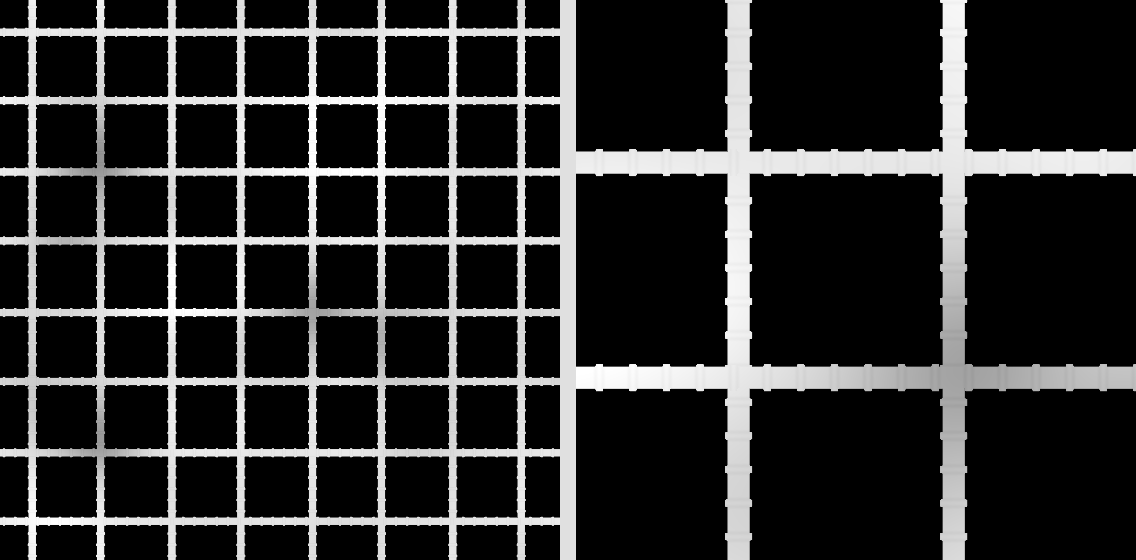
Left, the full canvas; right, a detail of the centre.
Write a WebGL 1 fragment shader that draws this pattern.

```glsl
precision highp float;
// Pale, unevenly shaded grid lines with small teeth along their edges, on black.

#define CELLS 8.0           // repeats across and down
#define LINE_OFFSET 0.453   // line position inside its cell
#define HALF_WIDTH 0.0066   // half thickness of a line
#define JITTER 0.0012       // uneven spacing of lines
#define TEETH 50.0          // teeth along the whole canvas
#define TOOTH_PHASE 0.36
#define TOOTH_LENGTH 0.11   // half length, as a share of the tooth spacing
#define TOOTH_HEIGHT 0.0015
#define BASE_TONE 0.875
#define MOTTLE 0.16         // strength of the soft shading
#define MOTTLE_CELLS 8.0
#define TAU 6.2831853

uniform vec2 u_resolution;

float hash(vec2 p) {
  vec3 q = fract(p.xyx * 0.1031);
  q += dot(q, q.yzx + 33.33);
  return fract((q.x + q.y) * q.z);
}

// Value noise that wraps at the canvas edges
float wrappedNoise(vec2 p, float cells) {
  vec2 g = p * cells;
  vec2 i = floor(g);
  vec2 f = g - i;
  f = f * f * (3.0 - 2.0 * f);
  vec2 a = mod(i, cells);
  vec2 b = mod(i + 1.0, cells);
  return mix(mix(hash(a), hash(vec2(b.x, a.y)), f.x),
             mix(hash(vec2(a.x, b.y)), hash(b), f.x), f.y);
}

// Soft round spot on the wrapped canvas
float spot(vec2 p, vec2 center, float radius) {
  vec2 d = abs(p - center);
  d = min(d, 1.0 - d);
  return exp(-dot(d, d) / (radius * radius));
}

// Signed distance from the nearest line, with slightly uneven spacing
float lineOffset(float across) {
  float i = floor(across * CELLS);
  float parity = 1.0 - 2.0 * mod(i, 2.0);
  float drift = -0.7 * cos(TAU * (i - 1.5) / CELLS);
  return across - (i + LINE_OFFSET) / CELLS - JITTER * (parity + drift);
}

// Distance along the line from the nearest tooth, in tooth spacings
float toothOffset(float along) {
  return abs(fract(along * TEETH - TOOTH_PHASE + 0.5) - 0.5);
}

// Coverage of a toothed line
float toothedLine(float across, float along, float pixel) {
  float blur = 0.5 * pixel * TEETH;
  float tooth = 1.0 - smoothstep(TOOTH_LENGTH - blur, TOOTH_LENGTH + blur, toothOffset(along));
  float edge = abs(lineOffset(across)) - HALF_WIDTH - TOOTH_HEIGHT * tooth;
  return 1.0 - smoothstep(-0.5 * pixel, 0.5 * pixel, edge);
}

float shading(vec2 p) {
  float tone = BASE_TONE + MOTTLE * (wrappedNoise(p, MOTTLE_CELLS) - 0.5);
  // Dark smudges
  tone -= 0.36 * spot(p, vec2(0.170, 0.275), 0.075);
  tone -= 0.28 * spot(p, vec2(0.180, 0.785), 0.070);
  tone -= 0.26 * spot(p, vec2(0.570, 0.545), 0.070);
  tone -= 0.20 * spot(p, vec2(0.680, 0.610), 0.070);
  tone -= 0.12 * spot(p, vec2(0.120, 0.430), 0.060);
  tone -= 0.10 * spot(p, vec2(0.060, 0.730), 0.090);
  // Bright patches
  tone += 0.13 * spot(p, vec2(0.310, 0.550), 0.120);
  tone += 0.12 * spot(p, vec2(0.640, 0.230), 0.150);
  tone += 0.10 * spot(p, vec2(0.040, 0.960), 0.110);
  return clamp(tone, 0.0, 1.0);
}

void main() {
  vec2 uv = gl_FragCoord.xy / u_resolution;
  vec2 pixel = 1.0 / u_resolution;
  vec2 p = vec2(uv.x, 1.0 - uv.y);  // measured from the upper left

  float vertical = toothedLine(p.x, uv.y, pixel.x);
  float horizontal = toothedLine(p.y, uv.x, pixel.y);

  // Faint seams across the lines at the teeth
  float along = vertical > horizontal ? uv.y : uv.x;
  float seam = 1.0 - smoothstep(0.0, 0.10, abs(toothOffset(along) - TOOTH_LENGTH));
  float tone = shading(p) - 0.025 * seam;

  gl_FragColor = vec4(vec3(tone * max(vertical, horizontal)), 1.0);
}
```
